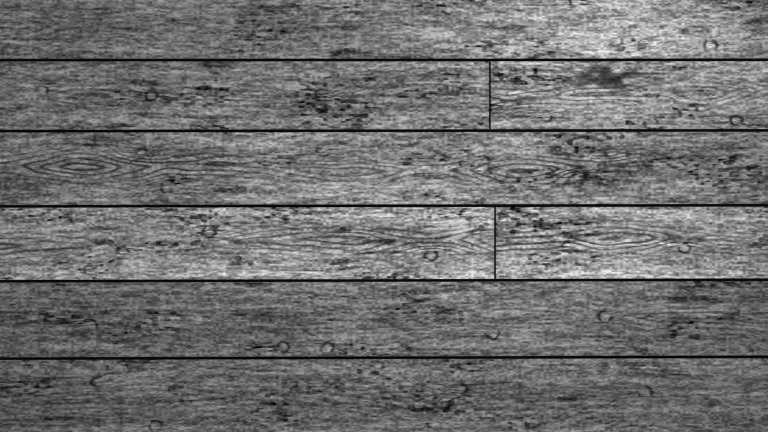
A WebGL 2 fragment shader for this texture:

```glsl
#version 300 es
precision highp float;

uniform vec2 u_resolution;
out vec4 outColor;

const int ROWS = 6;
const float SEAM_Y[7] = float[7](-0.01, 0.171, 0.350, 0.523, 0.697, 0.861, 1.035);
const float ROW_TONE[6] = float[6](-0.03, -0.035, 0.055, 0.015, 0.0, -0.01);
const float SEAM_HALF_WIDTH = 0.0029;
const float JOINT_HALF_WIDTH = 0.0018;
const float KNOT_SPACING = 0.34;

float hash(vec2 p) {
    vec3 q = fract(vec3(p.xyx) * 0.1031);
    q += dot(q, q.yzx + 33.33);
    return fract((q.x + q.y) * q.z);
}

float valueNoise(vec2 p) {
    vec2 cell = floor(p);
    vec2 f = fract(p);
    f = f * f * (3.0 - 2.0 * f);
    float low = mix(hash(cell), hash(cell + vec2(1, 0)), f.x);
    float high = mix(hash(cell + vec2(0, 1)), hash(cell + vec2(1, 1)), f.x);
    return mix(low, high, f.y);
}

float blob(vec2 offset, vec2 size) {
    vec2 q = offset / size;
    return exp(-dot(q, q));
}

// Cellular search: offset from the nearest knot of one board
vec2 nearestKnot(vec2 p, float seed) {
    float cell = floor(p.x / KNOT_SPACING);
    vec2 nearest = vec2(10.0);
    for (int i = -1; i <= 1; i++) {
        float c = cell + float(i);
        vec2 id = vec2(c + 20.0, seed * 7.0 + 3.0);
        vec2 centre = vec2((c + hash(id)) * KNOT_SPACING, mix(-0.07, 0.07, hash(id + 41.0)));
        vec2 offset = p - centre;
        if (dot(offset, offset) < dot(nearest, nearest)) nearest = offset;
    }
    return nearest;
}

// Dark arched growth rings along the heart of a board
float heartRings(vec2 p, float seed, vec2 knot) {
    float dy = p.y + 0.008 * sin(p.x * 5.0 + seed * 2.3) + 0.004 * sin(p.x * 13.0 + seed);
    float height = sqrt(dy * dy + 0.00002) / 0.011;
    height += 4.0 * valueNoise(vec2(p.x * 5.0, seed * 9.0));
    height += 0.7 * valueNoise(vec2(p.x * 18.0, p.y * 60.0 + seed * 5.0));
    height += 1.5 * blob(knot, vec2(0.06, 0.02));
    float line = pow(0.5 + 0.5 * sin(6.2832 * height), 2.5);
    float presence = smoothstep(0.2, 0.7, valueNoise(vec2(p.x * 3.0 + 4.0, seed * 3.0)));
    return line * exp(-dy * dy / 0.0011) * mix(0.25, 1.0, presence);
}

// Relative brightness of weathered fibres
float fibres(vec2 p, float seed, vec2 knot) {
    vec2 q = p + vec2(seed * 3.7, seed * 1.9);
    q.y += knot.y * 0.6 * blob(knot, vec2(0.05, 0.025));
    q.y += 0.003 * sin(q.x * 7.0) + 0.0015 * sin(q.x * 19.0 + seed);
    float streak = valueNoise(q * vec2(5.0, 110.0)) - 0.5;
    float fibre = valueNoise(q * vec2(42.0, 215.0)) - 0.5;
    float speck = valueNoise(q * vec2(155.0, 270.0)) - 0.5;
    float patchy = valueNoise(q * vec2(5.0, 16.0)) - 0.5;
    float worn = smoothstep(0.52, 0.85, valueNoise(q * vec2(9.0, 26.0)));
    float pits = smoothstep(0.5, 0.8, valueNoise(q * vec2(75.0, 180.0)));
    float crack = smoothstep(0.78, 0.95, valueNoise(q * vec2(6.0, 75.0) + 17.0));
    return 1.03 + 0.34 * streak + 0.5 * fibre + 0.52 * speck + 0.22 * patchy
        - 0.5 * worn * pits - 0.28 * crack;
}

float lighting(vec2 p) {
    float centre = blob(p - vec2(1.02, 0.52), vec2(0.75, 0.5));
    float corner = blob(p - vec2(1.45, 0.97), vec2(0.42, 0.2));
    return 0.365 + 0.15 * centre + 0.23 * corner;
}

float edgeMask(float d, float halfWidth, float pixel) {
    return 1.0 - smoothstep(halfWidth - pixel, halfWidth + pixel, d);
}

void main() {
    vec2 p = gl_FragCoord.xy / u_resolution.y;
    float pixel = 0.75 / u_resolution.y;
    float y = p.y - 0.003 * (p.x - 0.5) * (1.0 - p.y);

    // Board row and nearest horizontal seam
    int row = 0;
    float seam = 1.0;
    for (int i = 1; i < ROWS; i++) {
        if (y > SEAM_Y[i]) row = i;
        seam = min(seam, abs(y - SEAM_Y[i]));
    }
    float jointX = row == 4 ? 1.134 : 1.146;
    bool split = row == 2 || row == 4;
    bool rightBoard = split && p.x > jointX;
    float joint = split ? abs(p.x - jointX) : 1.0;
    float seed = float(row) + (rightBoard ? 8.0 : 1.0);
    vec2 board = vec2(p.x, y - 0.5 * (SEAM_Y[row] + SEAM_Y[row + 1]));
    vec2 knot = nearestKnot(board, seed);

    // Board tone, paler sapwood edges and grain
    float tone = lighting(p) + ROW_TONE[row] + (rightBoard ? 0.035 : 0.0);
    float sapwood = smoothstep(0.03, 0.08, abs(board.y));
    tone += sapwood * (row == 2 ? 0.09 : 0.015);
    float ringStrength = row == 2 || row == 3 || rightBoard ? 0.55 : 0.25;
    tone *= fibres(board, seed, knot);
    tone *= 1.0 - ringStrength * heartRings(board, seed, knot);

    // Small knots: pale core with a broken dark rim
    float radius = length(knot * vec2(0.8, 1.0)) + 0.004 * (valueNoise(board * 90.0) - 0.5);
    float rim = exp(-pow((radius - 0.011) / 0.0035, 2.0));
    float broken = smoothstep(0.3, 0.7, valueNoise(board * 70.0 + seed));
    tone *= 1.0 - 0.6 * rim * broken;
    tone += 0.1 * exp(-pow(radius / 0.007, 2.0));

    // Dark smudge and pale cross scrape
    float mottled = smoothstep(0.25, 0.7, valueNoise(p * vec2(35.0, 75.0)));
    float smudge = blob(p - vec2(1.41, 0.82), vec2(0.09, 0.03));
    tone *= 1.0 - (row == 4 ? 0.75 * smudge * mottled : 0.0);
    float scrape = blob(p - vec2(0.377, 0.28), vec2(0.012, 0.07));
    tone += row == 1 ? 0.1 * scrape * mottled : 0.0;

    // Shadowed gaps between boards
    float gap = min(seam, joint);
    tone *= 1.0 - 0.3 * exp(-gap / 0.004);
    float gapMask = max(edgeMask(seam, SEAM_HALF_WIDTH, pixel),
                        0.85 * edgeMask(joint, JOINT_HALF_WIDTH, pixel));
    tone = mix(tone, 0.03, gapMask);
    outColor = vec4(vec3(clamp(tone, 0.03, 0.95)), 1.0);
}
```
